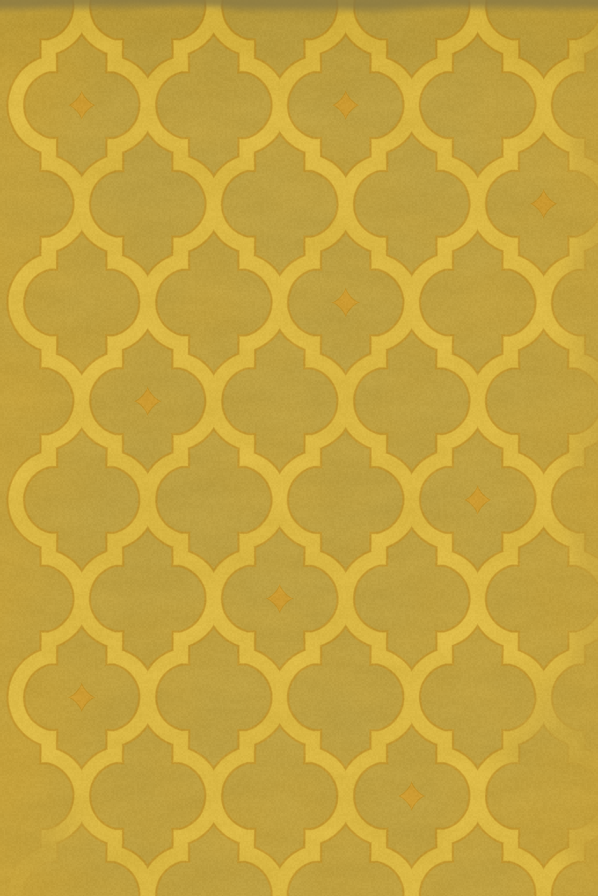
Give the GLSL for this pattern, as a Shadertoy shader.

```glsl
// Worn ochre wall covering: a staggered quatrefoil trellis with scattered small stars.

// Lengths are fractions of the canvas width; y runs down from the top edge.
const vec2 PITCH = vec2(0.2207, 0.3301);        // repeat of one column and two staggered rows
const vec2 FIRST_CENTER = vec2(0.1367, 0.1758); // middle of the top left full cell
const float LOBE_RADIUS = 0.0705;
const float STEP_HALF = 0.0137;                 // half length of the upright step
const float BAND_HALF = 0.0122;
const float OUTLINE = 0.0036;
const float STAR_SIZE = 0.0235;
const float STAR_POWER = 0.75;                  // below 1 gives hollow sides
const int STAR_COLUMN[8] = int[8](0, 3, 2, 0, 3, 1, 0, 2);
const int EXTRA_STAR_COLUMN = 2;                // second star of the top row

const vec3 GROUND = vec3(0.735, 0.625, 0.265);
const vec3 GOLDEN = vec3(0.770, 0.630, 0.230);
const vec3 BAND = vec3(0.855, 0.720, 0.270);
const vec3 LINE = vec3(0.755, 0.575, 0.165);
const vec3 STAR = vec3(0.800, 0.610, 0.195);
const vec3 TOP_GREY = vec3(0.560, 0.500, 0.300);

float hash(vec2 p) {
    p = fract(p * vec2(0.1031, 0.1137));
    p += dot(p, p.yx + 33.33);
    return fract((p.x + p.y) * p.x * 17.0);
}

// Layered, rotated sines, roughly -1 to 1
float mottle(vec2 p) {
    float sum = 0.0, weight = 0.5;
    for (int i = 0; i < 5; i++) {
        sum += weight * sin(p.x + 1.3 * sin(p.y)) * sin(p.y + 1.7 * sin(0.7 * p.x));
        p = mat2(1.52, 1.12, -1.12, 1.52) * p + 2.7;
        weight *= 0.62;
    }
    return sum;
}

// Distance to a lobe arc running from the side node to the step
float arcDistance(vec2 q) {
    vec2 center = vec2(0.5 * PITCH.x - LOBE_RADIUS, 0.0);
    vec2 end = vec2(0.25 * PITCH.x, 0.25 * PITCH.y - STEP_HALF) - center;
    vec2 v = q - center;
    bool onArc = end.x * v.y <= end.y * v.x;
    return onArc ? abs(length(v) - LOBE_RADIUS) : length(v - end);
}

// Distance to the trellis centre line
float trellisDistance(vec2 p) {
    vec2 q = mod(p - FIRST_CENTER + 0.5 * PITCH, PITCH) - 0.5 * PITCH;
    float leftNode = FIRST_CENTER.x - 0.5 * PITCH.x;
    // The plain left margin keeps only the lobes of the first column
    if (p.x < leftNode)
        return abs(length(vec2(p.x - leftNode - LOBE_RADIUS, q.y)) - LOBE_RADIUS);
    q = abs(q);
    vec2 fromStep = abs(q - 0.25 * PITCH);
    float stepDistance = max(fromStep.x, fromStep.y - STEP_HALF);
    return min(stepDistance, min(arcDistance(q), arcDistance(0.5 * PITCH - q)));
}

// Signed distance to the nearest star, large in rows without one nearby
float starDistance(vec2 p) {
    float nearest = 1.0;
    for (int row = 0; row < 8; row++) {
        vec2 center = FIRST_CENTER + 0.5 * PITCH * vec2(float(row & 1), float(row));
        for (int col = 0; col < 4; col++) {
            bool present = col == STAR_COLUMN[row] || (row == 0 && col == EXTRA_STAR_COLUMN);
            if (!present) continue;
            vec2 v = abs(p - center - vec2(float(col) * PITCH.x, 0.0)) * vec2(1.0, 0.93);
            vec2 s = pow(v + 1e-5, vec2(STAR_POWER));
            nearest = min(nearest, pow(s.x + s.y, 1.0 / STAR_POWER) - STAR_SIZE);
        }
    }
    return nearest;
}

void mainImage(out vec4 fragColor, in vec2 fragCoord) {
    float height = iResolution.y / iResolution.x;
    vec2 p = vec2(fragCoord.x, iResolution.y - fragCoord.y) / iResolution.x;
    float soft = 1.0 / iResolution.x;
    float broad = mottle(p * vec2(7.0, 11.0));
    float streaks = mottle(p * vec2(17.0, 48.0) + 5.0);

    // Ground: duller in the middle, warmer toward the sides and foot
    float side = smoothstep(0.25, 0.55, abs(p.x - 0.5));
    float foot = smoothstep(0.7, 1.0, p.y / height);
    float warmth = clamp(0.2 + 0.5 * side + 0.25 * foot + 0.35 * broad, 0.0, 1.0);
    vec3 ground = mix(GROUND, GOLDEN, warmth);
    vec3 color = ground;

    // Wear: the print fades at the right edge and lower corners
    float rightWear = 0.65 * smoothstep(0.92, 1.0, p.x + 0.03 * broad);
    float leftCorner = 1.0 - smoothstep(0.07, 0.21, length(p - vec2(0.0, height - 0.02)));
    float rightCorner = 1.0 - smoothstep(0.06, 0.20, length(p - vec2(1.0, height - 0.23)));
    float ink = (1.0 - rightWear) * (1.0 - 0.9 * leftCorner) * (1.0 - 0.7 * rightCorner);

    // Trellis band with its darker outline
    float d = trellisDistance(p) - BAND_HALF + 0.0006 * streaks;
    float line = 1.0 - smoothstep(-soft, soft, d - OUTLINE);
    float band = 1.0 - smoothstep(-soft, soft, d);
    color = mix(color, LINE, 0.85 * line * ink);
    color = mix(color, mix(ground, BAND + 0.02 * broad, ink), band);

    // Stars with a thin dark rim
    float star = starDistance(p);
    vec3 starColor = mix(STAR, LINE, smoothstep(-0.005, -0.002, star));
    color = mix(color, starColor, (1.0 - smoothstep(-soft, soft, star)) * (0.5 + 0.5 * ink));

    // Brushed streaks, fine grain and the grey top edge
    color += 0.015 * streaks * vec3(1.0, 0.95, 0.7);
    color += 0.025 * (hash(floor(p * 340.0)) - 0.5);
    color = mix(color, TOP_GREY, 0.75 * (1.0 - smoothstep(0.004, 0.025, p.y + 0.006 * broad)));
    color -= 0.03 * (1.0 - smoothstep(0.0, 0.2, p.y));
    fragColor = vec4(clamp(color, 0.0, 1.0), 1.0);
}
```
